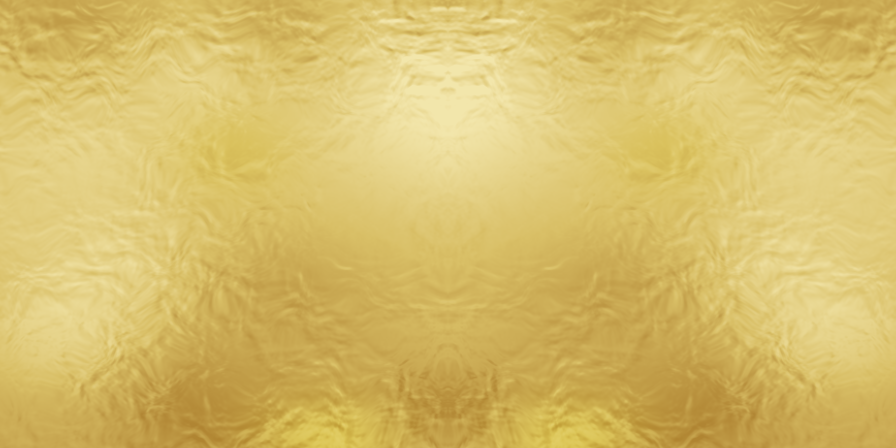
Write a WebGL 1 fragment shader that draws this texture.

```glsl
precision highp float;
// Mirrored sheet of hammered gold foil with soft reflected glows.

uniform vec2 u_resolution;

const vec3 DARK_GOLD = vec3(0.69, 0.52, 0.20);
const vec3 MID_GOLD = vec3(0.85, 0.75, 0.40);
const vec3 PALE_GOLD = vec3(0.95, 0.90, 0.67);
const vec3 YELLOW_TINT = vec3(0.01, 0.02, -0.07);
const float BASE_LOW = 0.30;              // tone at the bottom edge
const float BASE_HIGH = 0.62;             // tone in the upper part
const vec2 DENT_SCALE = vec2(31.0, 40.0); // dents per canvas height
const float DENT_WARP = 0.022;            // waviness of the dents
const float SLOPE_STEP = 0.007;
const float REFRACTION = 0.075;           // how far dents bend the glows
const float RELIEF = 0.14;                // direct light on the dents
const float GRAIN = 0.012;

float hash(vec2 p) {
  return fract(sin(dot(p, vec2(127.1, 311.7))) * 43758.5453);
}

float valueNoise(vec2 p) {
  vec2 cell = floor(p);
  vec2 f = fract(p);
  f = f * f * f * (f * (f * 6.0 - 15.0) + 10.0);
  float low = mix(hash(cell), hash(cell + vec2(1.0, 0.0)), f.x);
  float high = mix(hash(cell + vec2(0.0, 1.0)), hash(cell + 1.0), f.x);
  return mix(low, high, f.y);
}

// Foil height: warped dents with finer wrinkles on top.
float foilHeight(vec2 p) {
  vec2 warp = vec2(valueNoise(p * 14.0), valueNoise(p * 14.0 + 37.0)) - 0.5;
  vec2 q = (p + 2.0 * DENT_WARP * warp) * DENT_SCALE;
  float height = 0.6 * valueNoise(q);
  q = mat2(0.8, 0.6, -0.6, 0.8) * q;
  height += 0.28 * valueNoise(q * 1.9 + 11.0);
  return height + 0.12 * valueNoise(q * 3.7 + 53.0);
}

float glow(vec2 p, vec2 center, vec2 radius) {
  vec2 d = (p - center) / radius;
  return exp(-dot(d, d));
}

// Reflected light, with x measured outward from the mirror axis.
float reflectedTone(vec2 p) {
  float tone = mix(BASE_LOW, BASE_HIGH, smoothstep(0.1, 0.7, p.y));

  // Upper glows and shadows
  tone += 0.40 * glow(p, vec2(0.00, 0.76), vec2(0.23, 0.19));
  tone -= 0.30 * glow(p, vec2(0.00, 1.01), vec2(0.11, 0.07));
  tone -= 0.27 * glow(p, vec2(0.38, 0.98), vec2(0.17, 0.15));
  tone += 0.18 * glow(p, vec2(0.56, 0.84), vec2(0.15, 0.12));
  tone -= 0.34 * glow(p, vec2(0.86, 0.98), vec2(0.25, 0.14));

  // Side glows
  tone += 0.13 * glow(p, vec2(0.81, 0.66), vec2(0.16, 0.10));
  tone -= 0.15 * glow(p, vec2(0.48, 0.66), vec2(0.12, 0.09));
  tone += 0.09 * glow(p, vec2(1.00, 0.50), vec2(0.15, 0.12));
  tone += 0.24 * glow(p, vec2(0.74, 0.41), vec2(0.18, 0.14));
  tone += 0.38 * glow(p, vec2(0.88, 0.25), vec2(0.20, 0.13));

  // Lower shadows and the lit bottom edge
  tone -= 0.15 * glow(p, vec2(0.37, 0.38), vec2(0.20, 0.13));
  tone -= 0.23 * glow(p, vec2(0.56, 0.07), vec2(0.17, 0.13));
  tone -= 0.22 * glow(p, vec2(0.00, 0.10), vec2(0.11, 0.08));
  tone += 0.09 * glow(p, vec2(0.00, 0.24), vec2(0.11, 0.08));
  tone += 0.26 * glow(p, vec2(0.27, 0.01), vec2(0.13, 0.08));
  return tone;
}

vec3 goldRamp(float tone) {
  vec3 color = mix(DARK_GOLD, MID_GOLD, clamp(tone * 2.0, 0.0, 1.0));
  return mix(color, PALE_GOLD, clamp(tone * 2.0 - 1.0, 0.0, 1.0));
}

void main() {
  vec2 uv = gl_FragCoord.xy / u_resolution;
  vec2 p = vec2(abs(uv.x - 0.5) * 2.0, uv.y);

  // Slope of the foil
  float height = foilHeight(p);
  vec2 slope = vec2(foilHeight(p + vec2(SLOPE_STEP, 0.0)),
                    foilHeight(p + vec2(0.0, SLOPE_STEP))) - height;
  slope /= SLOPE_STEP * DENT_SCALE;

  // Bent reflections plus a little direct light
  float tone = reflectedTone(p + REFRACTION * slope);
  float roughness = 0.6 + 0.6 * valueNoise(p * 5.0 + 19.0);
  tone += RELIEF * roughness * dot(slope, vec2(0.45, -0.9));
  tone += GRAIN * (valueNoise(p * 190.0) - 0.5);

  // Warmer yellow in two patches
  float yellow = glow(p, vec2(0.27, 0.01), vec2(0.16, 0.10))
               + 0.5 * glow(p, vec2(0.48, 0.66), vec2(0.14, 0.10));
  gl_FragColor = vec4(goldRamp(tone) + YELLOW_TINT * yellow, 1.0);
}
```
